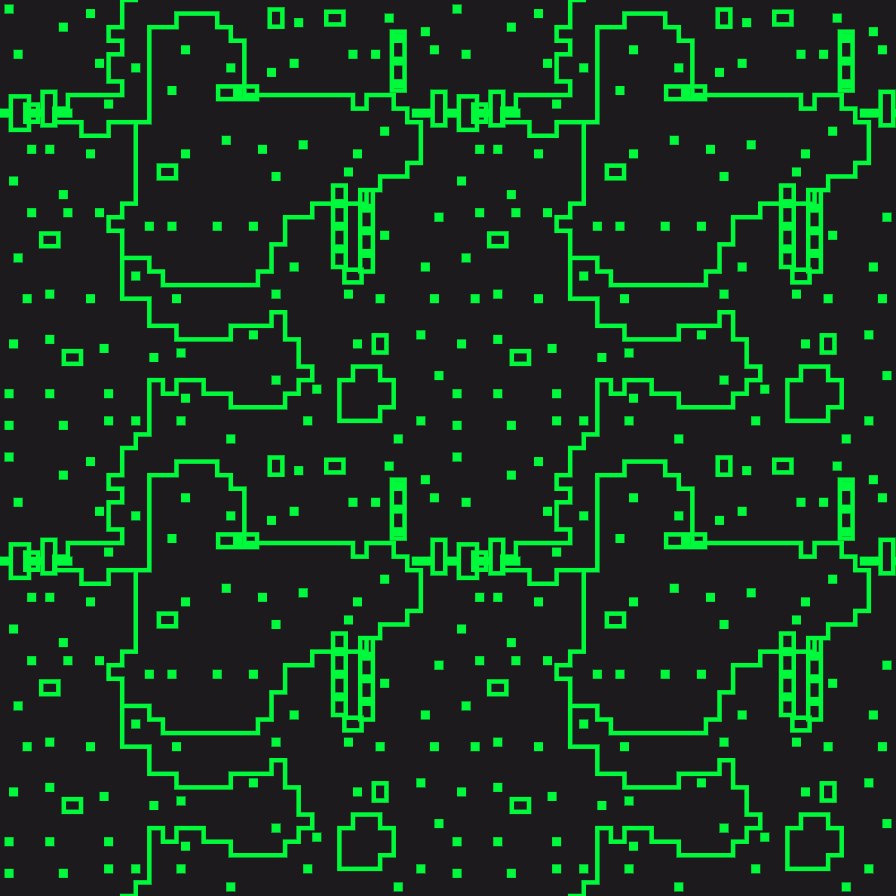
A Shadertoy shader for this pattern:

```glsl
const vec3 GROUND = vec3(0.11, 0.10, 0.11);
const vec3 NEON = vec3(0.00, 0.98, 0.23);
const float REPEATS = 2.0;       // tiles across and down
const float GRID = 99.0;         // line widths per tile
const float STEP = 3.0;          // stair size, divides GRID
const float LINE = 0.5;          // half line width
const float NOISE_CELLS = 22.0;  // noise lattice per tile
const float ROUGHNESS = 3.2;     // coast displacement
const float DOT_CELL = 9.0;      // divides GRID
const float DOT_CHANCE = 0.86;
const float BOX_CELL = 33.0;     // divides GRID

vec2 hash2(vec2 c, float seed) {
    uvec2 k = uvec2(ivec2(c) + 64) * uvec2(1597u, 3571u);
    uint n = (k.x ^ k.y) + uint(seed) * 7919u;
    n = (n ^ (n >> 15)) * 73939u;
    n = (n ^ (n >> 13)) * 48271u;
    n ^= n >> 16;
    return vec2(n & 1023u, (n >> 11) & 1023u) / 1024.0;
}

float cornerSlope(vec2 cell, vec2 offset) {
    float angle = 6.2832 * hash2(mod(cell, NOISE_CELLS), 1.0).x;
    return dot(vec2(cos(angle), sin(angle)), offset);
}

// Gradient noise wrapping once per tile
float wrappedNoise(vec2 p) {
    vec2 c = floor(p), f = p - c, e = vec2(1, 0);
    vec2 w = f * f * f * (f * (f * 6.0 - 15.0) + 10.0);
    return mix(mix(cornerSlope(c, f), cornerSlope(c + e, f - e), w.x),
               mix(cornerSlope(c + e.yx, f - e.yx), cornerSlope(c + 1.0, f - 1.0), w.x), w.y);
}

float box(vec2 p, vec2 size) {
    vec2 d = abs(p) - size;
    return max(d.x, d.y);
}

// Capsule whose radius changes from a to b
float taper(vec2 p, vec2 a, vec2 b, float ra, float rb) {
    float t = clamp(dot(p - a, b - a) / dot(b - a, b - a), 0.0, 1.0);
    return length(p - mix(a, b, t)) - mix(ra, rb, t);
}

// x: distance to the island, y: distance to the western region
vec2 coasts(vec2 p) {
    float island = taper(p, vec2(43, 12), vec2(46, 47), 9.5, 17.0);
    island = min(island, taper(p, vec2(33, 51), vec2(46, 50), 7.0, 8.0));
    island = min(island, taper(p, vec2(55, 36), vec2(84, 31), 17.0, 9.0));
    island = min(island, length(p - vec2(80, 87.5)) - 6.0);
    float west = p.x - 29.0 - 4.0 * cos(12.56637 * (p.y - 38.0) / GRID);
    west = min(west, taper(p, vec2(26, 75), vec2(46, 81), 10.0, 3.5));
    west = min(west, taper(p, vec2(44, 81), vec2(58, 80), 3.5, 10.0));
    west = max(west, -taper(p, vec2(18, 25), vec2(28, 25), 4.0, 4.5));
    return vec2(island, west) + ROUGHNESS * wrappedNoise(p * NOISE_CELLS / GRID);
}

float region(vec2 p) {
    vec2 d = coasts(p);
    return d.x < 0.0 ? 1.0 : (d.y < 0.0 ? 0.0 : 2.0);
}

float clearance(vec2 p) {
    vec2 d = coasts(p);
    return d.x < 0.0 ? -d.x : min(d.x, abs(d.y));
}

// Stepped borders: four half edges around the nearest lattice corner
float borders(vec2 p) {
    vec2 corner = round(p / STEP) * STEP, o = p - corner, h = vec2(0.5, -0.5) * STEP;
    float ne = region(corner + h.xx), nw = region(corner + h.yx);
    float se = region(corner + h.xy), sw = region(corner + h.yy);
    float d = STEP;
    if (ne != se) d = min(d, max(abs(o.y), -o.x));
    if (nw != sw) d = min(d, max(abs(o.y), o.x));
    if (ne != nw) d = min(d, max(abs(o.x), -o.y));
    if (se != sw) d = min(d, max(abs(o.x), o.y));
    return d - LINE;
}

float ladder(vec2 p, vec2 size) {
    float b = box(p, size);
    float rungs = abs(mod(p.y + 2.5, 5.0) - 2.5) - 1.0;
    return min(abs(b) - LINE, max(b, rungs));
}

float fittings(vec2 p) {
    // Chain of links across the tile edge
    vec2 q = vec2(mod(p.x - 54.0, GRID) + 54.0, p.y);
    float d = box(q - vec2(103, 25), vec2(12, 1));
    for (int i = 0; i < 3; i++) {
        float odd = float(i & 1);
        float link = box(q - vec2(97.0 + 6.4 * float(i), 24.0 + odd), vec2(1.4 + 0.6 * odd, 3.7));
        d = min(max(d, -link), abs(link) - LINE);
    }
    // Tower, hanging ladders and a double box
    d = min(d, ladder(p - vec2(88, 13.5), vec2(1.4, 6.5)));
    for (float i = 0.0; i < 2.0; i++)
        d = min(d, ladder(p - vec2(75.0 + 6.0 * i, 50.0 + i), vec2(1.4, 9.0)));
    d = min(d, ladder(p.yx - vec2(20.5, 52.5), vec2(1.4, 4.3)));
    // Scattered small boxes
    vec2 cell = floor(p / BOX_CELL);
    vec2 center = cell * BOX_CELL + 4.0 + floor(25.0 * hash2(cell, 2.0));
    vec2 size = hash2(cell, 3.0).x < 0.5 ? vec2(1.4, 1.9) : vec2(1.9, 1.4);
    if (clearance(center) > 4.0) d = min(d, abs(box(p - center, size)) - LINE);
    return d;
}

float dots(vec2 p) {
    vec2 cell = floor(p / DOT_CELL);
    vec2 center = cell * DOT_CELL + 2.0 + floor(6.0 * hash2(cell, 4.0));
    bool shown = hash2(cell, 5.0).x < DOT_CHANCE && clearance(center) > 2.8 && fittings(center) > 1.8;
    return shown ? box(p - center, vec2(1)) : STEP;
}

void mainImage(out vec4 fragColor, in vec2 fragCoord) {
    vec2 p = fract(fragCoord / iResolution.xy * REPEATS) * GRID;
    p.y = GRID - p.y;
    float pixel = REPEATS * GRID / iResolution.y;
    float d = min(borders(p), min(fittings(p), dots(p)));
    float ink = clamp(0.5 - d / pixel, 0.0, 1.0);
    fragColor = vec4(mix(GROUND, NEON, ink), 1.0);
}
```
